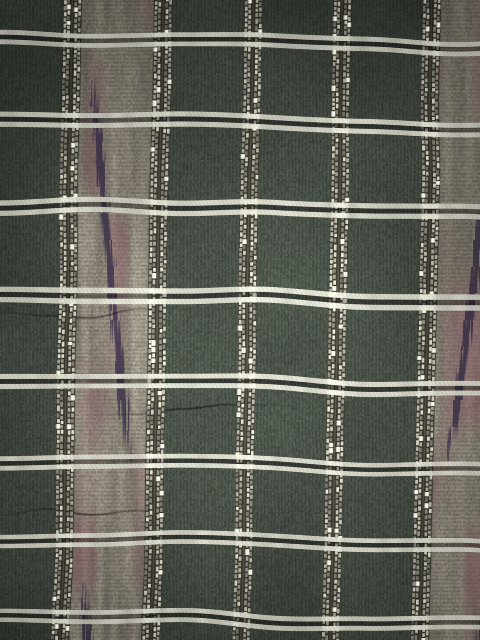
A WebGL 1 fragment shader for this texture:

```glsl
precision highp float;
// Dark woven cloth: wavy pairs of pale weft stripes cross leaning bundles of
// beaded metallic thread; every fourth gap is a brown-grey band with a purple
// ikat streak. Warped grid coordinates carry the drape, value noise the wear.
uniform vec2 u_resolution;

float hash(vec2 p) {
  vec3 q = fract(p.xyx * vec3(0.1031, 0.1030, 0.0973));
  q += dot(q, q.yzx + 33.33);
  return fract((q.x + q.y) * q.z);
}

float noise(vec2 p) {
  vec2 i = floor(p), f = fract(p);
  f = f * f * (3.0 - 2.0 * f);
  return mix(mix(hash(i), hash(i + vec2(1, 0)), f.x),
             mix(hash(i + vec2(0, 1)), hash(i + vec2(1, 1)), f.x), f.y);
}

// Coverage of a line of the given half width at distance d.
float line(float d, float halfWidth, float soft) {
  return 1.0 - smoothstep(halfWidth - soft, halfWidth + soft, abs(d));
}

void main() {
  // Canvas height is 1, width is 0.75.
  vec2 p = gl_FragCoord.xy / u_resolution * vec2(0.75, 1.0);
  float soft = 0.6 / u_resolution.y;

  // Column coordinate: leaning, slightly wobbling warp bundles.
  float u = (p.x - 0.093 - 0.018 * p.y - 0.005 * noise(p * vec2(3.0, 7.0))) / 0.1406;
  float column = floor(u + 0.5);
  float dx = (u - column) * 0.1406;

  // Row coordinate: uneven pitch, sagging to the right.
  float bulge = (p.y - 0.35) / 0.26;
  float v = p.y + 0.021 * exp(-bulge * bulge) + 0.013 * smoothstep(0.28, 0.6, p.x)
          + 0.011 * (noise(p * vec2(7.0, 6.0) + 4.0) - 0.5);
  v = (v - 0.0404) / 0.1284;
  float row = floor(v + 0.5);
  float dy = (v - row) * 0.1284;

  // Light pooled at the centre, fading to the top and the corners.
  vec2 spot = (p - vec2(0.39, 0.44)) / vec2(0.52, 0.56);
  float light = 0.40 + 0.70 * exp(-dot(spot, spot));
  light *= 0.92 + 0.16 * noise(p * 9.0);

  // Dark ground with fine ribs and grain.
  float rib = 0.5 + 0.5 * sin(p.x * 1150.0 + 3.0 * noise(p * 30.0));
  float grain = hash(floor(p * vec2(380.0, 300.0)));
  vec3 color = vec3(0.275, 0.305, 0.27) * light * (0.85 + 0.14 * rib + 0.24 * grain);

  // Brown-grey band between the first two bundles of each four.
  float band = mod(u, 4.0);
  float side = mod(floor(u / 4.0), 2.0);
  float inBand = smoothstep(0.09, 0.12, band) * (1.0 - smoothstep(0.88, 0.91, band));
  float ridge = 0.5 + 0.5 * sin(p.y * 1050.0);
  vec3 bandColor = vec3(0.56, 0.535, 0.485) * (0.85 + 0.12 * ridge + 0.18 * grain);
  bandColor *= 0.88 + 0.24 * noise(p * vec2(90.0, 8.0));
  float blush = smoothstep(0.5, 0.95, noise(vec2(band * 3.5, p.y * 8.0) + side * 9.0));
  bandColor = mix(bandColor, vec3(0.56, 0.37, 0.42), 0.5 * blush);

  // Diagonal ikat streak, mirrored in alternate bands, with ragged fibre ends.
  float across = mix(band, 1.0 - band, side);
  float fall = mod(0.88 - p.y, 0.79);
  float fray = hash(vec2(floor(u * 55.0), floor(p.y * 24.0))) - 0.5;
  float streak = line(across - 0.24 - 0.78 * fall + 0.06 * fray, 0.042, 0.018);
  streak *= smoothstep(-0.01, 0.07, fall + 0.04 * fray)
          * (1.0 - smoothstep(0.54, 0.60, fall + 0.08 * fray));
  bandColor = mix(bandColor, vec3(0.23, 0.19, 0.29), 0.82 * streak);
  color = mix(color, bandColor * (0.25 + 0.75 * light), inBand);

  // Small dark creases across the left side.
  for (int i = 0; i < 3; i++) {
    float n = float(i);
    float bend = 0.022 * (noise(vec2(p.x * 14.0, n * 7.0)) - 0.5);
    float reach = (p.x - 0.13 - 0.17 * mod(n, 2.0)) / 0.10;
    float crease = line(p.y - 0.205 - 0.153 * n - bend, 0.0012, 0.002);
    color *= 1.0 - 0.55 * crease * exp(-reach * reach);
  }

  // Bundle: dark bed, brown core and four strands of metallic beads.
  color = mix(color, vec3(0.23, 0.22, 0.19) * light, 0.85 * line(dx, 0.0142, 0.001));
  color = mix(color, vec3(0.43, 0.38, 0.32) * light, 0.7 * line(dx, 0.0011, soft));
  for (int i = 0; i < 4; i++) {
    float n = float(i);
    float inner = mod(n, 2.0);
    float place = (n < 2.0 ? -1.0 : 1.0) * mix(0.0112, 0.0056, inner);
    float t = p.y / 0.0088 + 0.5 * inner + 0.7 * noise(vec2(p.y * 40.0, n + column * 5.0));
    float chance = hash(vec2(floor(t), n + column * 11.0 + 60.0));
    float sway = 0.0012 * (chance - 0.5);
    float bead = line(dx - place - sway, 0.0021, soft) * line(fract(t) - 0.5, 0.36, 0.14);
    float shine = (0.58 + 0.36 * chance) * (0.38 + 0.66 * light);
    vec3 metal = vec3(1.0, 0.985, 0.90) * shine;
    color = mix(color, metal, bead * (0.65 + 0.35 * chance));
    // Rare glints flare past the strand.
    float glint = step(0.955, chance) * line(dx - place, 0.0032, 0.0018)
                * line(fract(t) - 0.5, 0.42, 0.12);
    color = mix(color, vec3(0.98, 0.98, 0.92), glint * light);
  }

  // Paired weft stripes with a darker gap and a faint twill.
  color *= 1.0 - 0.3 * line(dy, 0.006, 0.003);
  float stripe = line(abs(dy) - 0.0076, 0.0039, soft);
  float twill = 0.5 + 0.5 * sin((p.x + 0.6 * p.y) * 1000.0);
  float wear = 0.9 + 0.1 * noise(vec2(p.x * 60.0, row * 3.0));
  vec3 pale = vec3(0.93, 0.93, 0.87) * (0.42 + 0.58 * light) * wear * (0.95 + 0.07 * twill);
  pale *= 1.0 + 0.10 * line(dx, 0.013, 0.003);
  color = mix(color, pale, 0.95 * stripe);

  gl_FragColor = vec4(clamp(color, 0.0, 1.0), 1.0);
}
```
